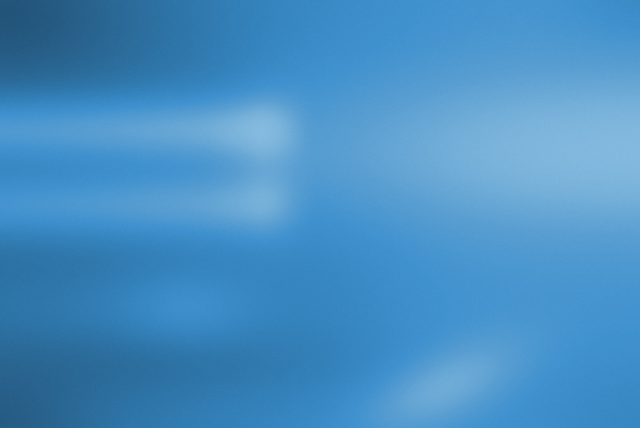
Reproduce this background procedurally as a Shadertoy shader.

```glsl
// Soft blue motion blur: two light streaks on the left, a wide haze on the right,
// and a slanted glow below. Gaussian lights and shades add up to one tone value,
// which a ramp of blues turns into colour; fine grain finishes the surface.

const float ASPECT = 1.5;              // canvas proportions used for slanted shapes
const float TONE_LEFT = 1.5;
const float TONE_RIGHT = 4.2;
const float STREAK_TOP = 0.697;
const float STREAK_LOW = 0.522;
const float STREAK_WIDTH = 0.057;
const vec2 STREAK_END = vec2(0.40, 0.50);
const float HAZE_HEIGHT = 0.648;
const float HAZE_WIDTH = 0.133;
const vec2 SLANT_CENTER = vec2(0.69, 0.095);
const vec2 SLANT_SIZE = vec2(0.14, 0.058);
const float SLANT_ANGLE = 0.42;
const float GRAIN_ROWS = 342.0;
const float GRAIN_AMOUNT = 0.010;

// Blues from deepest shade to palest light
const int RAMP_SIZE = 8;
const vec3 RAMP[RAMP_SIZE] = vec3[](
    vec3(0.13, 0.32, 0.46), vec3(0.16, 0.39, 0.56),
    vec3(0.18, 0.46, 0.66), vec3(0.21, 0.52, 0.75),
    vec3(0.25, 0.57, 0.81), vec3(0.35, 0.62, 0.82),
    vec3(0.46, 0.69, 0.85), vec3(0.54, 0.74, 0.88));

float bell(float d) {
    return exp(-0.5 * d * d);
}

float glow(vec2 p, vec2 center, vec2 size) {
    vec2 d = (p - center) / size;
    return exp(-0.5 * dot(d, d));
}

float slantedGlow(vec2 p) {
    vec2 d = (p - SLANT_CENTER) * vec2(ASPECT, 1.0);
    float c = cos(SLANT_ANGLE), s = sin(SLANT_ANGLE);
    vec2 q = vec2(c * d.x + s * d.y, c * d.y - s * d.x);
    return glow(q, vec2(0.0), SLANT_SIZE);
}

float hash(vec2 p) {
    vec3 q = fract(vec3(p.xyx) * 0.1031);
    q += dot(q, q.yzx + 33.33);
    return fract((q.x + q.y) * q.z);
}

vec3 rampColor(float tone) {
    float t = clamp(tone, 0.0, float(RAMP_SIZE) - 1.001);
    int i = int(t);
    return mix(RAMP[i], RAMP[i + 1], fract(t));
}

// Streaks with a brighter tip, dissolving into the haze
float bands(vec2 p) {
    float reach = 1.0 - smoothstep(STREAK_END.x, STREAK_END.y, p.x);
    float top = 3.1 * bell((p.y - STREAK_TOP) / STREAK_WIDTH);
    float low = 2.6 * bell((p.y - STREAK_LOW) / STREAK_WIDTH);
    float haze = mix(1.5, 2.5, smoothstep(0.5, 1.0, p.x));
    haze *= smoothstep(0.3, 0.5, p.x) * bell((p.y - HAZE_HEIGHT) / HAZE_WIDTH);
    return (top + low) * reach + haze;
}

float lights(vec2 p) {
    return 1.9 * slantedGlow(p)
         + 1.0 * glow(p, vec2(0.29, 0.28), vec2(0.065, 0.06))
         + 0.5 * glow(p, vec2(0.14, 0.28), vec2(0.18, 0.06));
}

float shades(vec2 p) {
    float corners = 1.0 * glow(p, vec2(0.04, 0.95), vec2(0.19, 0.13))
                  + 0.5 * glow(p, vec2(0.0, 1.0), vec2(0.09))
                  + 1.0 * glow(p, vec2(0.0, 0.0), vec2(0.10))
                  + 0.9 * glow(p, vec2(1.02, 1.02), vec2(0.08))
                  + 1.0 * glow(p, vec2(1.02, 0.0), vec2(0.15, 0.13));
    float hollows = 0.7 * glow(p, vec2(0.31, 0.15), vec2(0.20, 0.06))
                  + 0.4 * glow(p, vec2(0.51, 0.29), vec2(0.09, 0.14));
    return corners + hollows;
}

void mainImage(out vec4 fragColor, in vec2 fragCoord) {
    vec2 p = fragCoord / iResolution.xy;

    float tone = mix(TONE_LEFT, TONE_RIGHT, smoothstep(-0.1, 0.85, p.x));
    tone += bands(p) + lights(p) - shades(p);

    vec2 grainCell = floor(p * GRAIN_ROWS * vec2(ASPECT, 1.0));
    float grain = (hash(grainCell) - 0.5) * GRAIN_AMOUNT;
    fragColor = vec4(rampColor(tone) + grain, 1.0);
}
```
